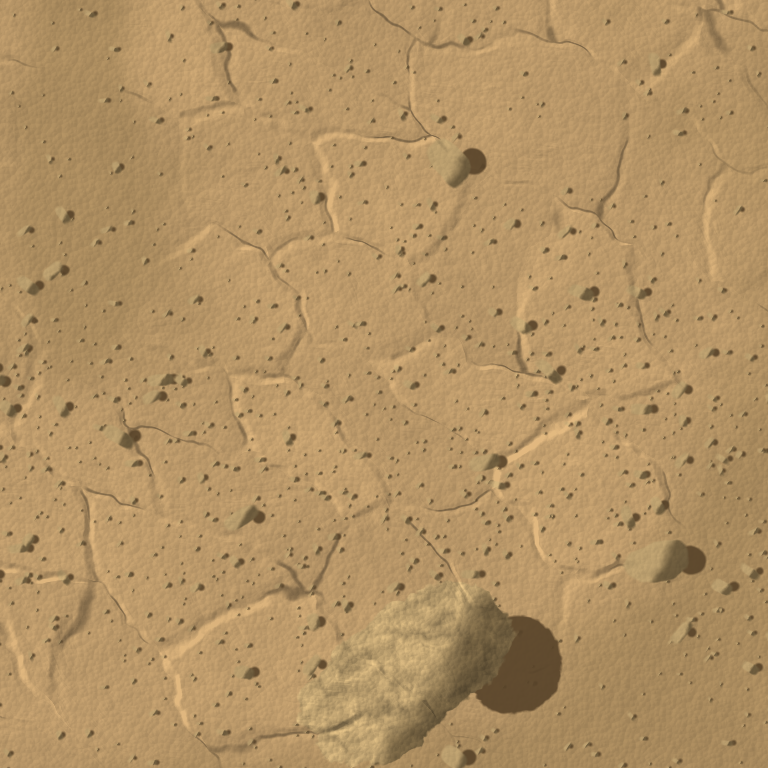
Write a WebGL 1 fragment shader that draws this texture.

```glsl
precision highp float;
// Draws dry tan bedrock with cracked slabs, drifted sand, scattered stones and one large boulder.
uniform vec2 u_resolution;

const vec2 TO_LIGHT = vec2(-0.86, 0.51);

vec2 hash2(vec2 p) {
  return fract(sin(vec2(dot(p, vec2(127.1, 311.7)), dot(p, vec2(269.5, 183.3)))) * 43758.5);
}

// Cellular noise: nearest distance, second distance, random value of the cell
vec3 cells(vec2 p) {
  vec2 base = floor(p);
  vec3 result = vec3(9.0, 9.0, 0.0);
  for (int j = -1; j <= 1; j++) {
    for (int i = -1; i <= 1; i++) {
      vec2 id = base + vec2(float(i), float(j));
      vec2 rnd = hash2(id);
      float d = length(id + rnd - p);
      if (d < result.x) result = vec3(d, result.x, fract(rnd.x * 7.0 + rnd.y));
      else result.y = min(result.y, d);
    }
  }
  return result;
}

// Layered sines, rotated and folded at each octave
float waves(vec2 p) {
  float sum = 0.0, amplitude = 0.5;
  for (int i = 0; i < 6; i++) {
    p = mat2(0.8, 0.6, -0.6, 0.8) * p * 1.8 + 1.7;
    sum += amplitude * sin(p.x + 1.4 * sin(p.y));
    amplitude *= 0.55;
  }
  return sum;
}

// Share of bare bedrock against sand
float bedrockAt(vec2 p) {
  float strip = (p.x - 0.11) / 0.06;
  float drift = exp(-strip * strip) * smoothstep(0.4, 0.6, p.y);
  float hollow = smoothstep(0.2, 0.75, p.x - p.y);
  return smoothstep(-0.5, 0.5, waves(p * 2.5) + 0.5 - 1.1 * hollow - drift);
}

// Slab coordinates, stretched along the bedding direction
vec2 bedding(vec2 p) {
  vec2 w = p + 0.035 * vec2(waves(p * 6.0), waves(p * 6.0 + 9.0));
  return vec2(dot(w, vec2(0.85, -0.53)) * 4.5, dot(w, vec2(0.53, 0.85)) * 8.0);
}

float groundHeight(vec2 p, float bedrock) {
  vec2 q = bedding(p);
  vec3 slab = cells(q);
  float ledge = 0.009 * slab.z * smoothstep(0.0, 0.13, slab.y - slab.x);
  float ridges = 0.0035 * waves(q * vec2(1.5, 3.0));
  float grain = -0.0011 * cells(p * 150.0).x - 0.0016 * cells(p * 64.0).x;
  return ledge * bedrock + ridges * (0.35 + 0.65 * bedrock) + grain;
}

// Rounded block, 1.0 at its outline
float block(vec2 q, vec2 size, float angle) {
  float c = cos(angle), s = sin(angle);
  vec2 a = abs(vec2(c * q.x + s * q.y, c * q.y - s * q.x) / size);
  return pow(a.x * a.x * a.x + a.y * a.y * a.y + 1e-5, 1.0 / 3.0);
}

// One rock with its shadow on the ground; q is the offset from its centre
void rock(inout vec3 color, vec2 q, vec2 size, float angle, float rough, float relief) {
  float reach = length(size * vec2(cos(angle), sin(angle)));
  float dark = length(q - vec2(1.15 * reach, 0.1 * size.y)) / (0.8 * size.y) + 0.12 * rough;
  float shadow = 1.0 - smoothstep(-0.002, 0.003, (dark - 1.0) * size.y);
  color = mix(color, vec3(0.34, 0.26, 0.16), 0.9 * shadow);

  float outline = block(q, size, angle) + 0.17 * rough;
  float body = 1.0 - smoothstep(-0.0015, 0.0015, (outline - 1.0) * size.y);
  float facing = dot(q, TO_LIGHT) / size.y + 0.35 * rough;
  vec3 face = mix(vec3(0.43, 0.36, 0.24), vec3(0.73, 0.62, 0.43), smoothstep(-0.85, -0.1, facing));
  color = mix(color, face * (1.0 + relief), body);
}

// Scattered stones, one candidate per grid cell, gathered in patches
void stones(inout vec3 color, vec2 p, float scale, float share, float relief) {
  float rough = waves(p * scale * 2.5);
  for (int j = -1; j <= 1; j++) {
    for (int i = -1; i <= 1; i++) {
      vec2 id = floor(p * scale) + vec2(float(i), float(j));
      vec2 place = hash2(id + scale), kind = hash2(id + scale + 31.7);
      vec2 centre = (id + place) / scale;
      float patches = 0.5 + 0.5 * sin(centre.x * 8.0 + 2.0 * sin(centre.y * 9.0) - 3.0);
      float band = exp(-24.0 * (centre.y - 0.4) * (centre.y - 0.4));
      if (kind.x < share * (0.25 + 0.5 * patches + 0.6 * band)) {
        float radius = (0.07 + 0.17 * kind.y * kind.y * kind.y) / scale;
        float angle = 2.4 * (place.x - 0.6);
        rock(color, p - centre, radius * vec2(1.2 + place.y, 0.9), angle, rough, relief);
      }
    }
  }
}

void main() {
  vec2 p = gl_FragCoord.xy / u_resolution.y;
  float bedrock = bedrockAt(p);

  // Ground colour, lit by its slope towards the light
  vec3 slab = cells(bedding(p));
  float slope = (groundHeight(p, bedrock) - groundHeight(p + TO_LIGHT * 0.0015, bedrock)) / 0.0015;
  vec3 color = mix(vec3(0.66, 0.54, 0.365), vec3(0.735, 0.6, 0.415), bedrock);
  color *= 1.0 + 0.05 * (slab.z - 0.5) * bedrock + 0.025 * waves(p * 9.0);
  color *= 1.0 + 0.2 * clamp(slope, -1.2, 0.8);

  // Broken cracks between slabs
  float crack = 1.0 - smoothstep(0.004, 0.035, slab.y - slab.x);
  color *= 1.0 - 0.3 * crack * bedrock * smoothstep(0.0, 0.5, waves(p * 11.0 + 4.0));

  // Stones from grit to cobbles, then the boulder
  float relief = 0.15 * clamp(slope, -1.0, 1.0);
  stones(color, p, 64.0, 0.3, relief);
  stones(color, p, 27.0, 0.38, relief);
  stones(color, p, 9.0, 0.3, relief);
  float pits = cells(p * vec2(34.0, 46.0) + waves(p * 25.0)).x - 0.45;
  float rough = 0.6 * waves(p * 20.0) + 0.5 * pits;
  rock(color, p - vec2(0.53, 0.125), vec2(0.145, 0.078), 0.7, rough, 2.0 * relief - 0.3 * pits);

  gl_FragColor = vec4(color, 1.0);
}
```
